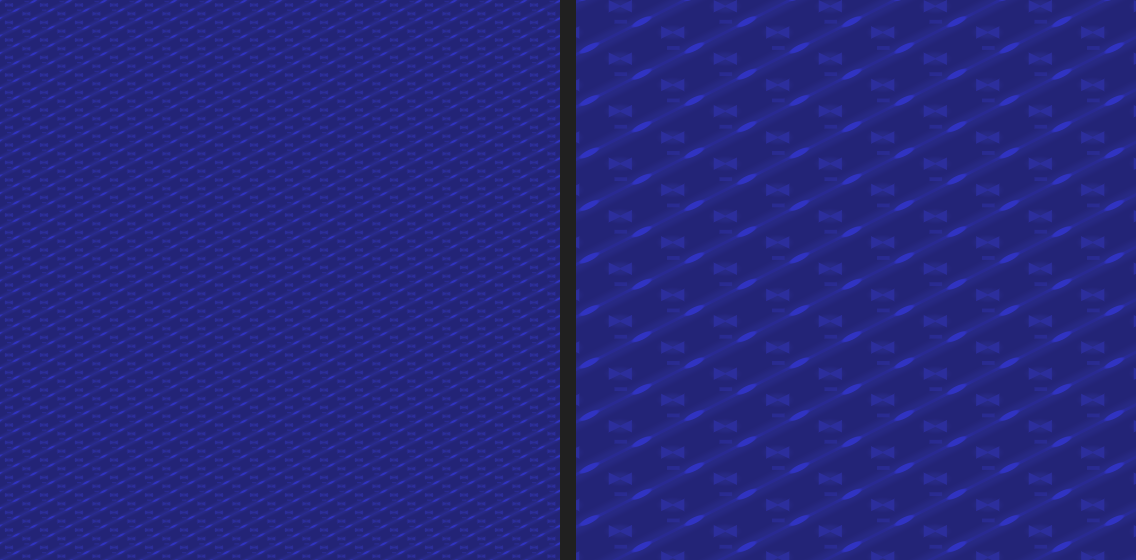
Left, the full canvas; right, a detail of the centre.
A WebGL 1 fragment shader for this pattern:

```glsl
precision highp float;
// Indigo weave: staggered slanted threads with bright knots and small bow stitches.

uniform vec2 u_resolution;

#define REPEATS vec2(16.0, 32.0)
#define ORIGIN vec2(-0.04, -0.08)
#define BOW_SHIFT vec2(-0.5, 0.09)
#define THREAD_HALF_WIDTH 0.014
#define KNOT_HALF_SIZE vec2(0.10, 0.028)
#define BOW_HALF_SIZE vec2(0.11, 0.052)
#define DASH_HALF_SIZE vec2(0.06, 0.018)
#define GROUND vec3(0.138, 0.140, 0.465)
#define GLOW vec3(0.155, 0.163, 0.520)
#define STITCH vec3(0.172, 0.180, 0.610)
#define THREAD vec3(0.165, 0.170, 0.640)
#define KNOT vec3(0.190, 0.200, 0.760)

// Offset from the nearest lattice point, in diagonal coordinates.
vec2 nearestOffset(vec2 diagonal) {
  return fract(diagonal + 0.5) - 0.5;
}

// Diagonal coordinates to undistorted units of one repeat's width.
vec2 toCell(vec2 diagonal) {
  return vec2(0.5 * (diagonal.x + diagonal.y), 0.25 * (diagonal.y - diagonal.x));
}

float coverage(float dist, float pixel) {
  return 1.0 - smoothstep(-0.6 * pixel, 0.6 * pixel, dist);
}

float boxDistance(vec2 p, vec2 halfSize) {
  vec2 d = abs(p) - halfSize;
  return length(max(d, 0.0)) + min(max(d.x, d.y), 0.0);
}

float ellipseDistance(vec2 p, vec2 halfSize) {
  return (length(p / halfSize) - 1.0) * halfSize.y;
}

// Two triangular wings that meet at the centre.
float bowDistance(vec2 p, vec2 halfSize) {
  vec2 q = abs(p);
  float slope = halfSize.y / halfSize.x;
  float wing = (q.y - slope * q.x) / sqrt(1.0 + slope * slope);
  return max(wing - 0.006, q.x - halfSize.x);
}

void main() {
  vec2 p = gl_FragCoord.xy / u_resolution * REPEATS - ORIGIN;
  float pixel = REPEATS.x / u_resolution.x;

  // Integer points of these coordinates form the half-drop lattice.
  vec2 diagonal = vec2(p.x - p.y, p.x + p.y);
  vec2 local = nearestOffset(diagonal);
  vec2 knotPos = toCell(local);
  vec2 bowPos = toCell(nearestOffset(diagonal - BOW_SHIFT));

  // Axes along and across the slanted thread.
  vec2 along = normalize(vec2(2.0, 1.0));
  vec2 slanted = vec2(dot(knotPos, along), dot(knotPos, vec2(-along.y, along.x)));
  float threadDist = abs(slanted.y);

  // Soft glow around threads and bows.
  float glow = 1.0 - smoothstep(0.02, 0.11, threadDist);
  glow = max(glow, 1.0 - smoothstep(0.6, 1.6, length(bowPos / BOW_HALF_SIZE)));
  vec3 color = mix(GROUND, GLOW, glow);

  // Bow stitches and the faint dash beside each knot.
  float bow = coverage(bowDistance(bowPos, BOW_HALF_SIZE), pixel);
  vec2 dashPos = toCell(nearestOffset(diagonal + 0.2));
  float dash = coverage(boxDistance(dashPos, DASH_HALF_SIZE), pixel);
  color = mix(color, STITCH, max(bow, 0.7 * dash));

  // Thread, dimmer midway between knots.
  float strength = 0.65 + 0.35 * cos(6.2831853 * local.y);
  float thread = coverage(threadDist - THREAD_HALF_WIDTH, pixel);
  color = mix(color, THREAD, thread * max(strength, 0.45));

  // Bright knot stretched along the thread.
  float knot = coverage(ellipseDistance(slanted, KNOT_HALF_SIZE), pixel);
  color = mix(color, KNOT, knot);

  gl_FragColor = vec4(color, 1.0);
}
```
